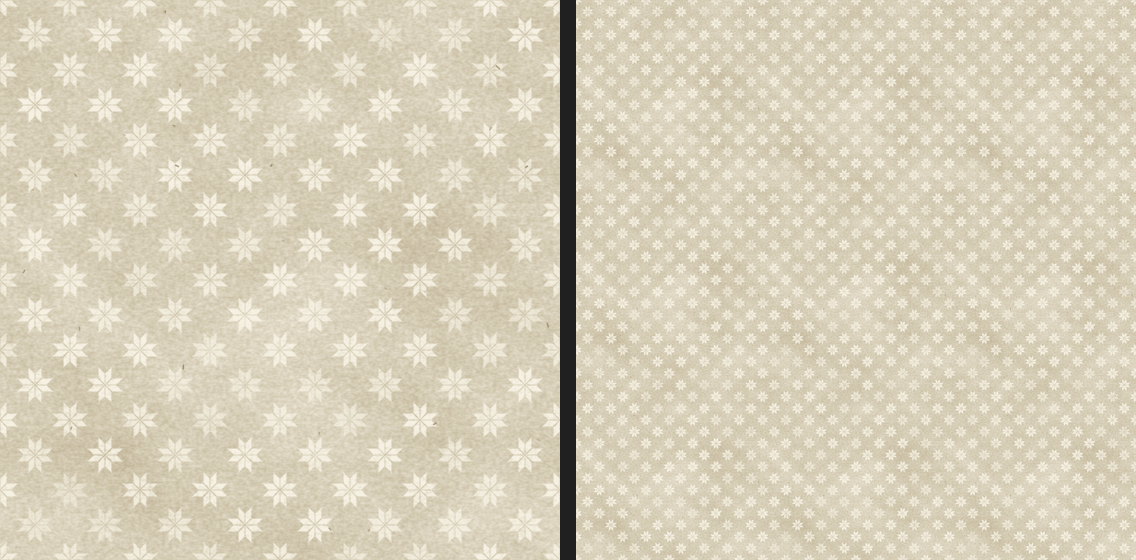
Left: one tile. Right: repeated 3 by 3.
This pattern is drawn by a Shadertoy shader. Its source:

```glsl
const float REPEATS = 8.0;
const vec3 PAPER_DARK = vec3(0.775, 0.730, 0.620);
const vec3 PAPER_LIGHT = vec3(0.895, 0.868, 0.795);
const vec3 STAR_CREAM = vec3(0.968, 0.950, 0.895);
const vec3 SPECK_BROWN = vec3(0.56, 0.47, 0.32);

vec2 hash22(vec2 p) {
    vec3 q = fract(vec3(p.xyx) * vec3(0.1031, 0.1030, 0.0973));
    q += dot(q, q.yzx + 33.33);
    return fract((q.xx + q.yz) * q.zy);
}

float cornerGradient(vec2 cell, vec2 offset, vec2 period, float seed) {
    float angle = 6.28318 * hash22(mod(cell, period) + seed).x;
    return dot(vec2(cos(angle), sin(angle)), offset);
}

// Gradient noise that wraps after a whole number of cells
float wrappedNoise(vec2 uv, vec2 period, float seed) {
    vec2 p = uv * period;
    vec2 cell = floor(p);
    vec2 f = p - cell;
    vec2 w = f * f * f * (f * (f * 6.0 - 15.0) + 10.0);
    vec2 e = vec2(1.0, 0.0);
    float low = mix(cornerGradient(cell, f, period, seed),
                    cornerGradient(cell + e.xy, f - e.xy, period, seed), w.x);
    float high = mix(cornerGradient(cell + e.yx, f - e.yx, period, seed),
                     cornerGradient(cell + e.xx, f - e.xx, period, seed), w.x);
    return mix(low, high, w.y);
}

float wrappedFbm(vec2 uv, vec2 period, int octaves, float gain, float seed) {
    float sum = 0.0;
    float amplitude = 1.0;
    for (int i = 0; i < octaves; i++) {
        sum += amplitude * wrappedNoise(uv, period, seed + 17.0 * float(i));
        period *= 2.0;
        amplitude *= gain;
    }
    return sum;
}

// Eight slanted petals, folded into one octant and split by thin gaps
float starDistance(vec2 p, float reach, float petalWidth, float halfGap) {
    vec2 q = abs(p);
    q = vec2(min(q.x, q.y), max(q.x, q.y));
    float diagonal = (q.y - q.x) * 0.70711;
    float petal = max(q.x - petalWidth, diagonal - (reach - petalWidth) * 0.70711);
    float gaps = max(halfGap * 0.75 - q.x, halfGap - diagonal);
    return max(petal, gaps);
}

// Star opacity on two interleaved square lattices
float starLayer(vec2 uv, float repeats, float pixel) {
    float cover = 0.0;
    for (int i = 0; i < 2; i++) {
        float shift = 0.5 * float(i);
        vec2 grid = uv * repeats - shift;
        vec2 id = floor(grid + 0.5);
        float d = starDistance(grid - id, 0.25, 0.092, 0.009);
        float patchy = wrappedNoise((id + shift) / repeats, vec2(5.0), 71.0);
        float chance = hash22(mod(id, repeats) + 40.0 * shift + 9.0).x;
        float opacity = clamp(0.72 + 0.26 * chance + 0.4 * patchy, 0.48, 0.96);
        cover = max(cover, opacity * (1.0 - smoothstep(-pixel, pixel, d)));
    }
    return cover;
}

// Sparse short fibres, each kept inside its own cell
float speckLayer(vec2 uv, float cells, float pixel) {
    vec2 p = uv * cells;
    vec2 id = floor(p);
    vec2 place = hash22(id + 131.0);
    vec2 kind = hash22(id + 257.0);
    vec2 d = p - id - mix(vec2(0.2), vec2(0.8), place);
    float angle = 6.28318 * kind.y;
    vec2 along = vec2(cos(angle), sin(angle));
    float halfLength = mix(0.01, 0.05, place.x * place.y);
    float t = clamp(dot(d, along), -halfLength, halfLength);
    float edge = length(d - along * t) - 0.015;
    float strength = step(kind.x, 0.2) * mix(0.25, 0.75, place.y);
    return strength * (1.0 - smoothstep(-pixel, pixel, edge));
}

void mainImage(out vec4 fragColor, in vec2 fragCoord) {
    vec2 uv = fragCoord / iResolution.xy;
    float pixel = 0.65 / iResolution.y;

    // Mottled paper with a rough, fine tooth
    float clouds = wrappedFbm(uv, vec2(3.0, 4.0), 4, 0.55, 3.0);
    float stains = wrappedFbm(uv, vec2(10.0, 17.0), 3, 0.7, 211.0);
    float grain = wrappedFbm(uv, vec2(83.0, 121.0), 2, 1.1, 307.0);
    float tone = 0.54 + 0.40 * clouds + 0.17 * stains + 0.40 * grain;
    vec3 color = mix(PAPER_DARK, PAPER_LIGHT, clamp(tone, -0.3, 1.2));

    // Worn star print
    float stars = starLayer(uv, REPEATS, pixel * REPEATS);
    float wear = clamp(0.95 + 0.25 * grain + 0.12 * stains, 0.0, 1.0);
    color = mix(color, STAR_CREAM, stars * wear);

    // Brown flecks
    color = mix(color, SPECK_BROWN, speckLayer(uv, 11.0, pixel * 11.0));

    fragColor = vec4(color, 1.0);
}
```
